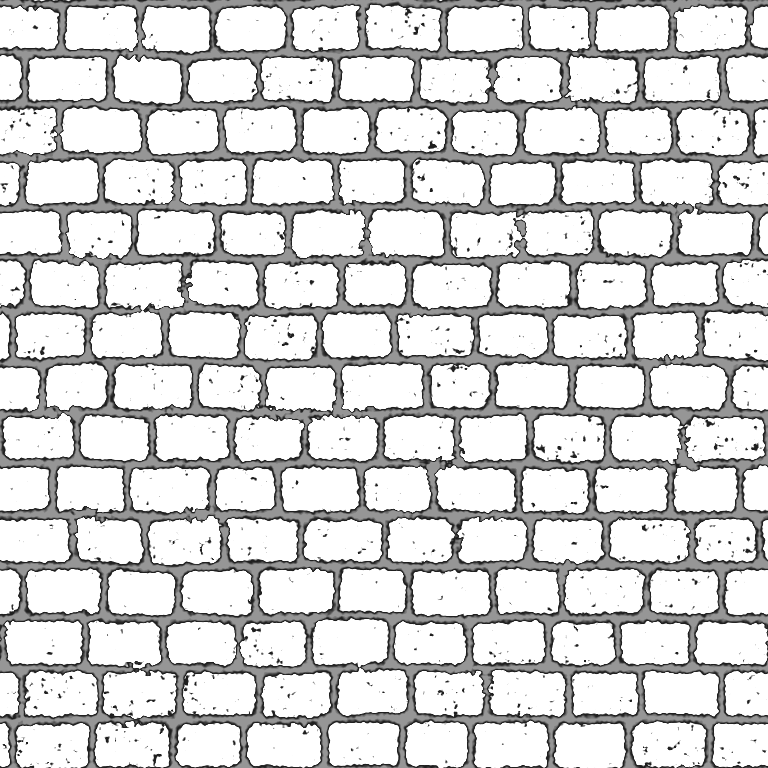
Write a Shadertoy shader that draws this texture.

```glsl
const vec2 GRID = vec2(10.0, 15.0);      // bricks across and down
const float ROW_SHIFT = 0.004;           // height of the lowest joint below the canvas
const float HALF_JOINT = 0.0053;
const float JOINT_JITTER = 0.15;         // in brick widths
const float BOND_JITTER = 0.45;
const float TILT = 0.05;
const float HEIGHT_LOSS = 0.0012;
const vec2 CORNER_RADIUS = vec2(0.006, 0.014);
const float WAVE = 0.006;                // slow sway of the courses
const vec2 ROUGHNESS = vec2(0.0036, 0.0028);
const float EDGE_WEAR = 1.6;
const vec2 PIT_LEVEL = vec2(0.80, 0.49); // clean brick, pitted brick
const float PIT_CLUSTER = 0.5;
const vec3 BAND_ENDS = vec3(0.0017, 0.0027, 0.0039);

const vec3 BRICK = vec3(1.0);
const vec3 INK = vec3(0.12);
const vec3 INK_EDGE = vec3(0.26);
const vec3 MORTAR_SHADE = vec3(0.47);
const vec3 MORTAR = vec3(0.59);

vec2 hash2(vec2 p) {
    vec3 q = fract(p.xyx * vec3(0.1031, 0.1030, 0.0973));
    q += dot(q, q.yzx + 33.33);
    return fract((q.xx + q.yz) * q.zy);
}

float cornerSlope(vec2 cell, vec2 f, vec2 corner, float period) {
    float angle = 6.28318 * hash2(mod(cell + corner, period) + period).x;
    return dot(vec2(cos(angle), sin(angle)), f - corner);
}

// Gradient noise that tiles over the unit square
float gradientNoise(vec2 uv, float period) {
    vec2 p = uv * period, cell = floor(p), f = fract(p);
    vec2 w = f * f * f * (f * (f * 6.0 - 15.0) + 10.0);
    float low = mix(cornerSlope(cell, f, vec2(0, 0), period),
                    cornerSlope(cell, f, vec2(1, 0), period), w.x);
    float high = mix(cornerSlope(cell, f, vec2(0, 1), period),
                     cornerSlope(cell, f, vec2(1, 1), period), w.x);
    return mix(low, high, w.y);
}

float roundedBox(vec2 p, vec2 halfSize, float radius) {
    vec2 q = abs(p) - halfSize + radius;
    return length(max(q, 0.0)) + min(max(q.x, q.y), 0.0) - radius;
}

float bondOffset(float row) {
    float r = mod(row, GRID.y);
    return 0.5 * r + BOND_JITTER * (hash2(vec2(r, 71.0)).x - 0.5);
}

float jointPosition(vec2 id) {
    return id.x + JOINT_JITTER * (hash2(mod(id, GRID) + 19.0).x - 0.5);
}

// Returns the distance to the nearest brick and that brick's pitting
vec2 brickField(vec2 uv) {
    vec2 nearest = vec2(1.0, 0.0);
    for (int j = -1; j <= 1; j++) {
        float row = floor(uv.y * GRID.y) + float(j);
        float offset = bondOffset(row);
        float column = floor(uv.x * GRID.x - offset);
        for (int i = -1; i <= 1; i++) {
            vec2 id = vec2(column + float(i), row);
            float left = jointPosition(id);
            float right = jointPosition(id + vec2(1, 0));
            vec2 shape = hash2(mod(id, GRID) + 53.0);
            vec2 wear = hash2(mod(id, GRID) + 97.0);
            vec2 center = vec2(0.5 * (left + right) + offset, row + 0.5) / GRID;
            vec2 halfSize = 0.5 * vec2(right - left, 1.0) / GRID - HALF_JOINT;
            halfSize.y -= HEIGHT_LOSS * wear.y;
            vec2 p = uv - center;
            p.y += TILT * (shape.x - 0.5) * p.x;
            float radius = mix(CORNER_RADIUS.x, CORNER_RADIUS.y, shape.y);
            float d = roundedBox(p, halfSize, radius);
            if (d < nearest.x) nearest = vec2(d, wear.x);
        }
    }
    return nearest;
}

void mainImage(out vec4 fragColor, in vec2 fragCoord) {
    vec2 uv = fragCoord / iResolution.xy;
    float pixel = 1.0 / min(iResolution.x, iResolution.y);

    // Uneven courses
    vec2 wall = uv + vec2(0.0, ROW_SHIFT);
    wall += WAVE * vec2(0.5 * gradientNoise(uv, 17.0), gradientNoise(uv, 7.0));
    vec2 brick = brickField(wall);

    // Ragged edges, rougher in worn places
    float worn = 1.0 + EDGE_WEAR * smoothstep(0.15, 0.45, gradientNoise(uv, 14.0));
    float d = brick.x + worn * (ROUGHNESS.x * gradientNoise(uv, 67.0)
                              + ROUGHNESS.y * gradientNoise(uv, 163.0));

    // Clustered pits in the brick faces
    float grain = gradientNoise(uv, 97.0) + 0.5 * gradientNoise(uv, 211.0);
    float level = mix(PIT_LEVEL.x, PIT_LEVEL.y, brick.y)
                - PIT_CLUSTER * gradientNoise(uv, 23.0);
    float pit = clamp((grain - level) / max(fwidth(grain), 0.001) + 0.5, 0.0, 1.0);

    // Face, outline, then shaded mortar
    float soft = 0.5 * pixel;
    vec3 color = mix(BRICK, INK, pit);
    color = mix(color, INK, smoothstep(-soft, soft, d));
    color = mix(color, INK_EDGE, smoothstep(-soft, soft, d - BAND_ENDS.x));
    color = mix(color, MORTAR_SHADE, smoothstep(-soft, soft, d - BAND_ENDS.y));
    color = mix(color, MORTAR, smoothstep(-soft, soft, d - BAND_ENDS.z));
    fragColor = vec4(color, 1.0);
}
```
